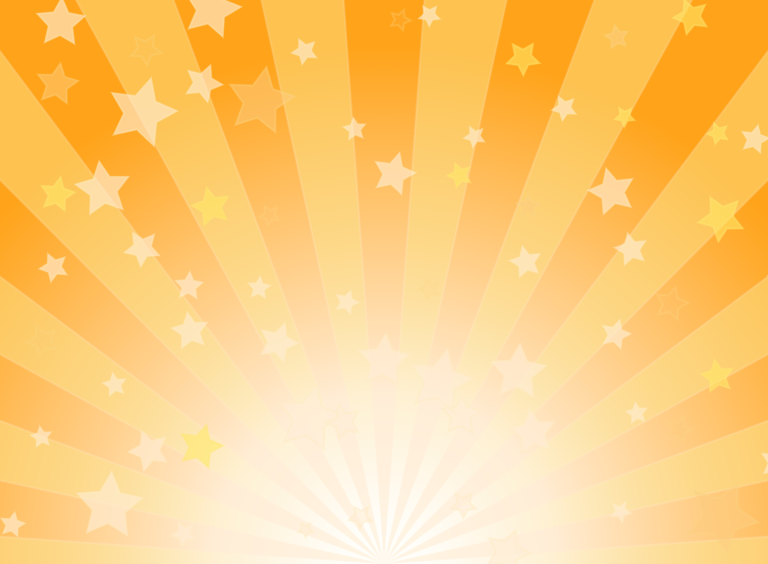
Write a Shadertoy shader that draws this background.

```glsl
// A sunburst of warm rays rising from the bottom centre, scattered with translucent stars.
// Rays come from a folded polar angle over a radial ramp; stars are five-pointed
// distance fields on a jittered grid, with size, turn and tint chosen by hash.

#define RAY_COUNT 22.0       // ray pairs in a full turn
#define GLOW_RADIUS 0.30     // extent of the pale core, in canvas heights
#define RAMP_END 0.92        // where the full orange is reached
#define RAY_STRENGTH 0.46    // opacity of the light rays
#define CELL 0.146           // spacing of the star grid
#define JITTER 0.72          // random shift within a cell
#define STAR_MIN 0.020
#define STAR_MAX 0.068
#define STAR_INNER 0.50      // inner to outer radius of a star
#define SEED 3.0

const float PI = 3.14159265;
const vec3 WHITE  = vec3(1.0, 1.0, 0.99);
const vec3 CORE   = vec3(1.0, 0.96, 0.90);
const vec3 CREAM  = vec3(1.0, 0.93, 0.84);
const vec3 ORANGE = vec3(1.0, 0.64, 0.10);
const vec3 STRAW  = vec3(0.98, 0.90, 0.56);
const vec3 YELLOW = vec3(1.0, 0.91, 0.40);
const vec3 TAN    = vec3(0.99, 0.80, 0.50);

float hash(vec2 cell, float channel) {
    return fract(sin(dot(cell, vec2(127.1, 311.7)) + (channel + SEED) * 74.7) * 43758.5453);
}

// Distance to the edge of a five-pointed star, negative inside.
float starDistance(vec2 p, float radius) {
    float sector = PI / 5.0;
    float a = abs(mod(atan(p.x, p.y) + sector, 2.0 * sector) - sector);
    vec2 q = length(p) * vec2(cos(a), sin(a));
    vec2 tip = vec2(radius, 0.0);
    vec2 edge = radius * STAR_INNER * vec2(cos(sector), sin(sector)) - tip;
    return dot(q - tip, normalize(vec2(edge.y, -edge.x)));
}

vec3 sunburst(vec2 p, float px) {
    float r = length(p);
    vec3 base = mix(CORE, CREAM, clamp(r / GLOW_RADIUS, 0.0, 1.0));
    base = mix(base, ORANGE, clamp((r - GLOW_RADIUS) / (RAMP_END - GLOW_RADIUS), 0.0, 1.0));

    // Fold the angle so every ray edge lies a quarter period from the axis.
    float period = 2.0 * PI / RAY_COUNT;
    float fold = abs(mod(atan(p.x, p.y) + 0.5 * period, period) - 0.5 * period);
    float d = r * (fold - 0.25 * period);
    float ray = smoothstep(-px, px, d);
    float rim = 1.0 - smoothstep(0.0, 0.0015 + px, abs(d));

    vec3 light = mix(WHITE, STRAW, smoothstep(0.05, 0.60, r));
    vec3 col = mix(base, light, ray * mix(0.9, RAY_STRENGTH, smoothstep(0.0, 0.3, r)));
    return mix(col, CREAM, 0.22 * rim * smoothstep(0.1, 0.4, r));
}

vec3 addStar(vec3 col, vec2 uv, vec2 cell, vec2 source, float px) {
    vec2 shift = vec2(hash(cell, 1.0), hash(cell, 2.0)) - 0.5;
    vec2 centre = (cell + 0.5 + JITTER * shift) * CELL;
    float sizePick = hash(cell, 3.0);
    float radius = mix(STAR_MIN, STAR_MAX, sizePick * sizePick);
    radius *= mix(0.25, 1.0, smoothstep(0.04, 0.24, length(centre - source)));

    float turn = hash(cell, 4.0) * 2.0 * PI;
    float c = cos(turn), s = sin(turn);
    float d = starDistance(mat2(c, -s, s, c) * (uv - centre), radius);

    // Mostly cream stars, then yellow, tan and nearly clear outlined ones.
    float kind = hash(cell, 5.0);
    vec3 tint = kind < 0.52 ? CREAM : kind < 0.72 ? YELLOW : TAN;
    float alpha = kind < 0.52 ? 0.62 : kind < 0.72 ? 0.58 : kind < 0.86 ? 0.50 : 0.10;

    float fill = 1.0 - smoothstep(-px, px, d);
    float rim = 1.0 - smoothstep(0.0, 0.0015 + px, abs(d + 0.001));
    col = mix(col, tint, fill * alpha);
    return mix(col, mix(tint, STRAW, 0.5), 0.28 * rim);
}

void mainImage(out vec4 fragColor, in vec2 fragCoord) {
    float px = 1.0 / iResolution.y;
    vec2 uv = fragCoord * px;
    vec2 source = vec2(0.5 * iResolution.x * px, 0.0);
    vec3 col = sunburst(uv - source, px);

    // Stars may spill over into the neighbouring cells.
    vec2 home = floor(uv / CELL);
    for (int y = -1; y <= 1; y++)
        for (int x = -1; x <= 1; x++)
            col = addStar(col, uv, home + vec2(x, y), source, px);

    fragColor = vec4(clamp(col, 0.0, 1.0), 1.0);
}
```
